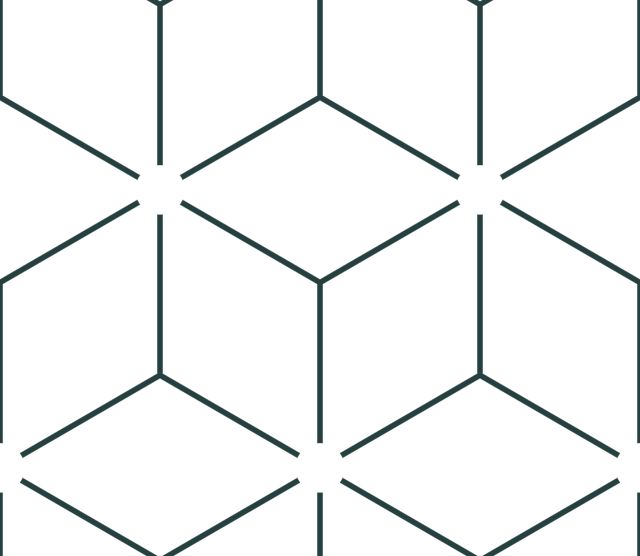
Write a Shadertoy shader that draws this pattern.

```glsl
// Thin dark spokes on white: six-armed stars on a triangular lattice, whose
// arms meet at the corners of the hexagonal cells and suggest stacked cubes.
// The nearest star is found from two offset grids, then the spokes are folded.

const float ROOT3 = sqrt(3.0);

// Offset from the nearest star, with neighbouring stars one unit apart.
vec2 nearestStar(vec2 p) {
    vec2 cell = vec2(1.0, ROOT3);
    vec2 a = mod(p + 0.5 * cell, cell) - 0.5 * cell;
    vec2 b = mod(p, cell) - 0.5 * cell;
    return dot(a, a) < dot(b, b) ? a : b;
}

// Signed distance to six spokes that leave an open gap at the centre.
float spokeDistance(vec2 q, float halfWidth, float gap) {
    q = abs(q);
    vec2 spoke = q.y > ROOT3 * q.x ? vec2(0.0, 1.0) : vec2(0.5 * ROOT3, 0.5);
    float along = dot(q, spoke);
    float across = abs(q.x * spoke.y - q.y * spoke.x);
    return max(across - halfWidth, gap - along);
}

void mainImage(out vec4 fragColor, in vec2 fragCoord) {
    // Two stars across, two staggered rows down: one whole lattice period.
    vec2 uv = fragCoord / iResolution.xy;
    vec2 p = (uv - vec2(0.25, 0.6585)) * vec2(2.0, ROOT3);
    float d = spokeDistance(nearestStar(p), 0.0087, 0.077);

    // Edge smoothing about one and a half pixels wide.
    float pixel = ROOT3 / iResolution.y;
    float ink = 1.0 - smoothstep(-0.8 * pixel, 0.8 * pixel, d);
    fragColor = vec4(mix(vec3(1.0), vec3(0.15, 0.25, 0.25), ink), 1.0);
}
```
